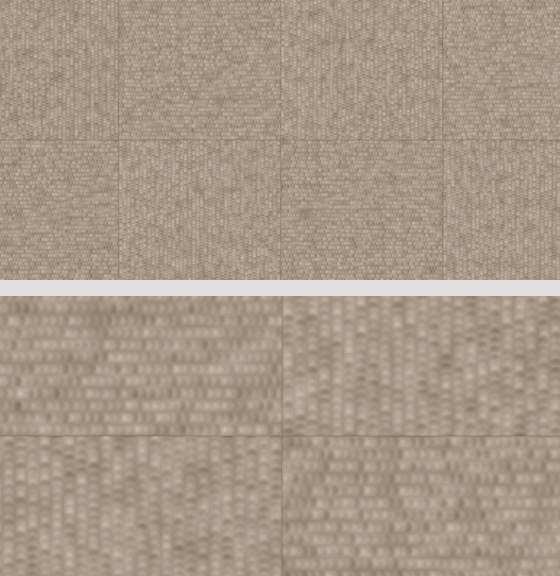
Top, the full canvas; bottom, a detail of the centre.
A WebGL 1 fragment shader for this texture:

```glsl
precision highp float;

uniform vec2 u_resolution;

vec2 hash2(vec2 cell) {
  vec2 s = vec2(dot(cell, vec2(127.1, 311.7)), dot(cell, vec2(269.5, 183.3)));
  return fract(sin(s) * 43758.55);
}

// Cellular noise: distance to the nearest scattered point
float cellular(vec2 p) {
  vec2 cell = floor(p);
  float nearest = 2.0;
  for (int j = -1; j <= 1; j++) {
    for (int i = -1; i <= 1; i++) {
      vec2 neighbour = cell + vec2(float(i), float(j));
      nearest = min(nearest, distance(p, neighbour + hash2(neighbour)));
    }
  }
  return nearest;
}

// Looped yarn: x runs across the ribs, y along them
float weave(vec2 yarn, vec2 seed) {
  vec2 p = yarn * vec2(40.0, 56.0);
  float rib = floor(p.x);
  p.y += 0.5 * mod(rib, 2.0);
  vec2 local = fract(p);
  vec2 bump = sin(3.14159 * local);
  float slant = abs(local.x - 0.5);
  float loops = 0.24 * sin(6.28318 * (p.y + 0.5 * slant)) * bump.x;
  float groove = 0.22 * (bump.x - 0.64);
  float stitchTone = hash2(floor(p) + seed).x - 0.5;
  return loops + groove + 1.6 * stitchTone * bump.x * bump.y;
}

void main() {
  // Square carpet tiles meeting at the centre of the canvas
  vec2 p = gl_FragCoord.xy / u_resolution.y;
  vec2 q = (p - vec2(1.0026, 0.5)) / 0.579;
  vec2 tile = floor(q);
  vec2 local = q - tile;
  vec2 seed = tile * 61.0 + 300.0;

  // Quarter turn on every other tile
  float turned = mod(tile.x + tile.y, 2.0);
  vec2 yarn = mix(local, local.yx, turned);

  // Stitches, short streaks along the ribs, and soft mottling
  float tone = 0.5 + weave(yarn, seed);
  tone += 1.0 * (0.47 - cellular(yarn * vec2(40.0, 13.0) + seed));
  tone += 0.35 * (0.47 - cellular(yarn * vec2(16.0, 5.0) + seed + 17.0));
  tone += 0.08 * (hash2(seed).y - 0.5);

  // Raised pile beside the left edge of upright tiles
  tone += 0.18 * (1.0 - turned) * exp(-local.x * 18.0);

  // Thin shaded seams
  vec2 edge = min(local, 1.0 - local) * 0.579;
  float pixel = 1.0 / u_resolution.y;
  vec2 seam = 1.0 - smoothstep(vec2(0.0), vec2(0.0015 + pixel), edge);
  tone -= 0.6 * max(seam.x, seam.y);

  vec3 darkYarn = vec3(0.60, 0.53, 0.47);
  vec3 lightYarn = vec3(0.70, 0.64, 0.58);
  gl_FragColor = vec4(mix(darkYarn, lightYarn, tone), 1.0);
}
```
